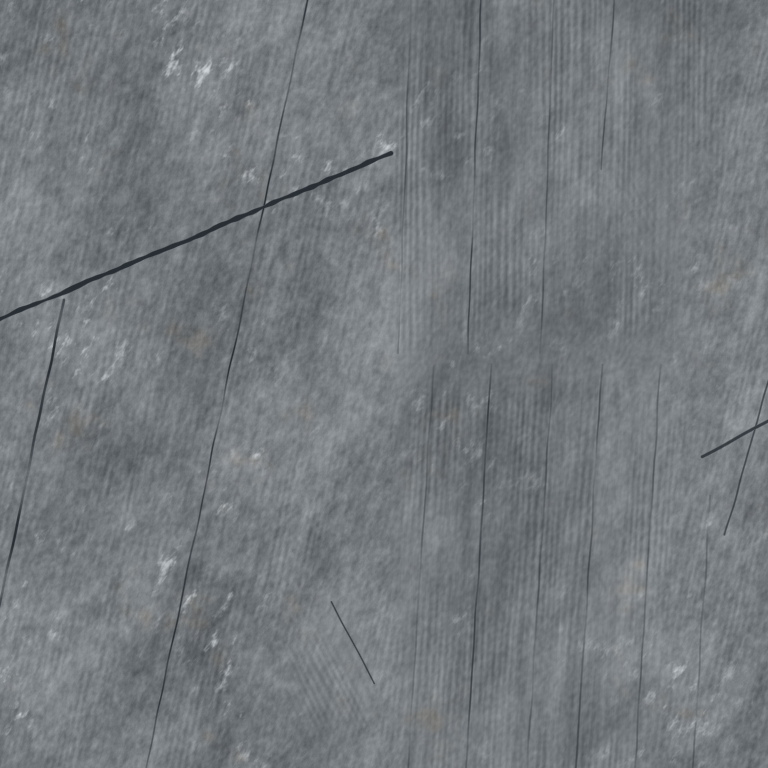
Write a three.js fragment shader that draws this texture.

```glsl
// Blue-grey slate slabs with fine slanted grain, sawn grooves, pale flecks and dark cracks.
varying vec2 vUv;

float hash(float n) {
  return fract(sin(n * 12.9898) * 43758.547);
}

vec2 gradient(vec2 cell) {
  float angle = 6.2832 * hash(dot(cell, vec2(1.0, 57.31)));
  return vec2(cos(angle), sin(angle));
}

// Gradient noise, roughly -0.7 to 0.7
float noise(vec2 p) {
  vec2 i = floor(p), f = fract(p);
  vec2 u = f * f * f * (f * (f * 6.0 - 15.0) + 10.0);
  vec2 e = vec2(1.0, 0.0);
  float low = mix(dot(gradient(i), f), dot(gradient(i + e), f - e), u.x);
  float high = mix(dot(gradient(i + e.yx), f - e.yx), dot(gradient(i + 1.0), f - 1.0), u.x);
  return mix(low, high, u.y);
}

float fbm(vec2 p) {
  float sum = 0.0, amp = 1.0;
  for (int i = 0; i < 4; i++) {
    sum += amp * noise(p);
    p = p * 2.03 + 17.3;
    amp *= 0.68;
  }
  return sum;
}

// Shear so that grain leaning by the given slope runs along y
vec2 lean(vec2 p, float slope) {
  return vec2(p.x - slope * p.y, p.y);
}

// Coverage of a thin line from a to b with half width w
float crack(vec2 p, vec2 a, vec2 b, float w) {
  vec2 ab = b - a;
  float t = clamp(dot(p - a, ab) / dot(ab, ab), 0.0, 1.0);
  return 1.0 - smoothstep(w - 0.001, w + 0.0012, length(p - a - ab * t));
}

// Fine parallel saw marks, broken up along their length
float grooves(vec2 q, float frequency) {
  float wave = sin(q.x * frequency + 6.0 * noise(q * vec2(26.0, 3.0)));
  return wave * clamp(0.5 + 1.4 * noise(q * vec2(16.0, 5.0) + 8.0), 0.0, 1.3);
}

// Soft round mask for a scraped spot
float spot(vec2 p, vec2 center, vec2 size) {
  return 1.0 - smoothstep(0.3, 1.0, length((p - center) / size));
}

// All cracks: broad joints, long slanted splits and upright splits in two rows
float cracks(vec2 p) {
  vec2 w = p + 0.002 * vec2(noise(p * 18.0), noise(p * 18.0 + 40.0));
  float wear = clamp(0.7 + 1.1 * noise(p * 14.0 + 5.0), 0.25, 1.0);
  float dark = crack(w, vec2(-0.01, 0.58), vec2(0.508, 0.80), 0.0026 + 0.002 * noise(p * 60.0));
  dark = max(dark, 0.85 * crack(w, vec2(0.915, 0.406), vec2(1.01, 0.457), 0.0018));
  dark = max(dark, 0.8 * crack(w, vec2(0.432, 0.216), vec2(0.487, 0.11), 0.0008));
  for (int i = 0; i < 2; i++) {
    float k = float(i);
    vec2 foot = vec2(-0.045 + 0.235 * k, 0.0);
    vec2 head = foot + vec2(0.21, 1.0) * (0.61 + 0.4 * k);
    dark = max(dark, wear * crack(w, foot, head, 0.0015 - 0.0006 * k));
  }
  for (int i = 0; i < 6; i++) {
    float k = float(i), r = hash(k + 3.0);
    float x = 0.53 + 0.075 * k + 0.02 * (r - 0.5);
    float strength = wear * (0.4 + 0.6 * hash(k + 21.0));
    float top = 0.525 - 0.17 * step(4.5, k);
    dark = max(dark, strength * crack(w, vec2(x, -0.01), vec2(x + 0.065 * top, top), 0.001));
    if (i < 4) {
      float bottom = 0.54 + 0.24 * step(2.5, k);
      float upper = x - 0.012 + 0.015 * k;
      dark = max(dark, strength * crack(w, vec2(upper, bottom), vec2(upper + 0.018, 1.01), 0.0009));
    }
  }
  return max(dark, 0.7 * crack(w, vec2(0.944, 0.303), vec2(1.005, 0.52), 0.001));
}

void main() {
  vec2 p = vUv;
  float edge = 0.04 * noise(p * 6.0);
  float row = step(0.53, p.y + edge);
  float seam = smoothstep(0.0, 0.06, abs(p.y + edge - 0.53));

  // Sawn band on the right, natural cleft stone elsewhere
  float sawn = smoothstep(0.495, 0.535, p.x + 0.3 * edge)
             * (1.0 - smoothstep(0.78, 0.92, p.x - 0.1 * p.y + edge));
  vec2 cleft = lean(p, 0.21);
  vec2 upright = lean(p, mix(0.065, 0.02, row)) + row * 3.7;

  // Broad mottling, then ragged crystals between the layers
  float clouds = fbm(lean(p, 0.3) * vec2(4.5, 3.5) + 2.0);
  float mottle = fbm(lean(p, 0.4) * vec2(17.0, 11.0) + 51.0);
  float rough = fbm(lean(p, 0.35) * vec2(72.0, 52.0));
  float streaks = fbm(upright * vec2(48.0, 5.0));
  float grit = noise(cleft * vec2(190.0, 125.0));

  float cleftTone = 0.066 * rough + 0.05 * mottle + 0.02 * grooves(cleft, 720.0)
                  + 0.045 * noise(cleft * vec2(140.0, 14.0));
  float sawnTone = seam * (0.055 * streaks + 0.036 * grooves(upright, 760.0))
                 + 0.036 * rough + 0.026 * mottle - 0.008;
  float tone = 0.476 + 0.09 * clouds + mix(cleftTone, sawnTone, sawn) + 0.05 * grit;

  // Scraped spots with marks leaning the other way
  float scraped = spot(p, vec2(0.435, 0.11), vec2(0.08, 0.12))
                + spot(p, vec2(0.845, 0.73), vec2(0.05, 0.13));
  float marks = 0.035 * grooves(lean(p, -0.5), 640.0) + 0.04 * rough + 0.06 * clouds;
  tone = mix(tone, 0.478 + marks, 0.6 * scraped);

  // Pale mineral flecks, ragged and gathered in loose clusters
  float cluster = smoothstep(-0.05, 0.6, fbm(p * 5.5 + 31.0));
  float fleck = smoothstep(0.15, 1.0, fbm(lean(p, 0.5) * vec2(40.0, 28.0) + 9.0));
  tone += (0.04 + 0.24 * cluster) * fleck * mix(1.0, 0.5, sawn);

  // Cool slate tint with faint rusty specks
  vec3 color = tone + vec3(-0.02, 0.0, 0.018);
  float rust = smoothstep(0.3, 1.0, fbm(p * 8.0 + 63.0));
  color += rust * vec3(0.03, 0.008, -0.02);

  color = mix(color, vec3(0.13, 0.155, 0.175), 0.92 * cracks(p));
  gl_FragColor = vec4(color, 1.0);
}
```
